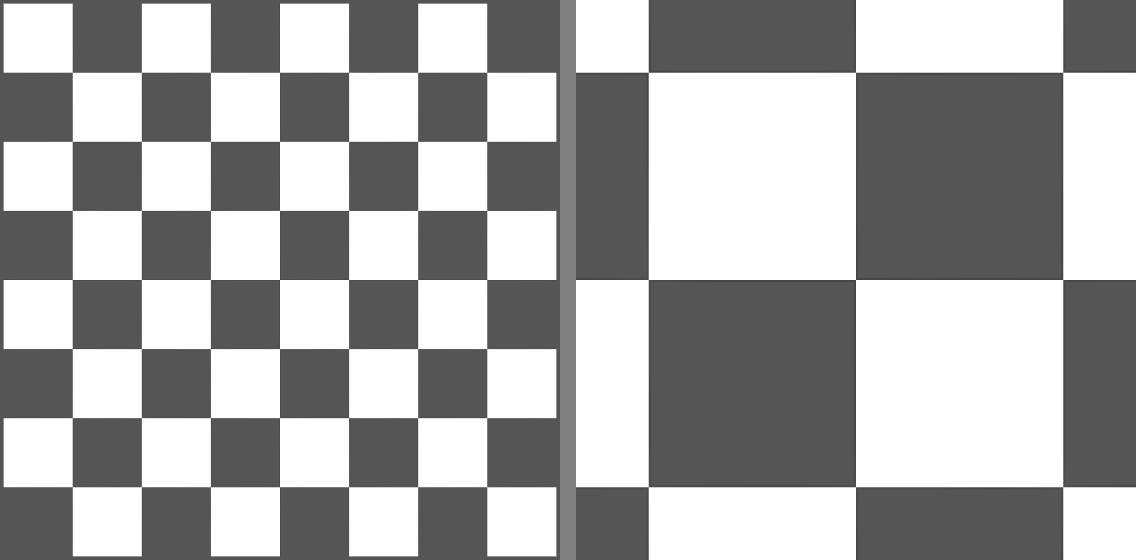
Left: the whole. Right: its middle third, enlarged.
Give the GLSL for this pattern, as a WebGL 2 fragment shader.

```glsl
#version 300 es
precision highp float;
// Checkerboard of dark and white squares inside a thin dark frame.
// Signed distances to the nearest grid lines give each axis a smooth
// sign; their product picks the colour. Dark squares get a faint uneven rim.

#define CELLS 8.0
#define FRAME_WIDTH 0.0065
#define RIM_WIDTH 0.0013
#define RIM_PATCHES 3.0
#define DARK vec3(0.333)
#define RIM vec3(0.27)
#define WHITE vec3(1.0)

uniform vec2 u_resolution;
out vec4 fragColor;

// Random value from 0 to 1 for a lattice point
float hash(vec2 p) {
    vec3 q = fract(vec3(p.xyx) * 0.1031);
    q += dot(q, q.yzx + 33.33);
    return fract((q.x + q.y) * q.z);
}

// Smooth value noise
float noise(vec2 p) {
    vec2 i = floor(p);
    vec2 f = fract(p);
    f = f * f * (3.0 - 2.0 * f);
    float low = mix(hash(i), hash(i + vec2(1.0, 0.0)), f.x);
    float high = mix(hash(i + vec2(0.0, 1.0)), hash(i + 1.0), f.x);
    return mix(low, high, f.y);
}

// Share of a pixel lying on the positive side of an edge
float coverage(float dist, float pixel) {
    return clamp(dist / pixel + 0.5, 0.0, 1.0);
}

void main() {
    float side = min(u_resolution.x, u_resolution.y);
    float pixel = 1.0 / side;
    vec2 uv = (gl_FragCoord.xy - 0.5 * u_resolution) / side + 0.5;

    // Distance to the nearest inner grid line on each axis
    float cellSize = (1.0 - 2.0 * FRAME_WIDTH) / CELLS;
    vec2 grid = (uv - FRAME_WIDTH) / cellSize;
    vec2 line = clamp(round(grid), 1.0, CELLS - 1.0);
    vec2 dist = (grid - line) * cellSize;

    // Alternating signs; equal signs make a dark square
    vec2 parity = 1.0 - 2.0 * mod(line, 2.0);
    vec2 signs = clamp(2.0 * dist / pixel, -1.0, 1.0) * parity;
    float white = 0.5 - 0.5 * signs.x * signs.y;

    // The frame stays dark around the board
    vec2 inset = min(uv - FRAME_WIDTH, 1.0 - FRAME_WIDTH - uv);
    float board = coverage(min(inset.x, inset.y), pixel);

    // Faint rim whose strength drifts along the edges
    float edgeDist = min(abs(dist.x), abs(dist.y));
    float rim = coverage(RIM_WIDTH - edgeDist, pixel) * board;
    rim *= mix(0.5, 1.0, noise(grid * RIM_PATCHES));

    vec3 color = mix(DARK, RIM, rim);
    color = mix(color, WHITE, white * board);
    fragColor = vec4(color, 1.0);
}
```
